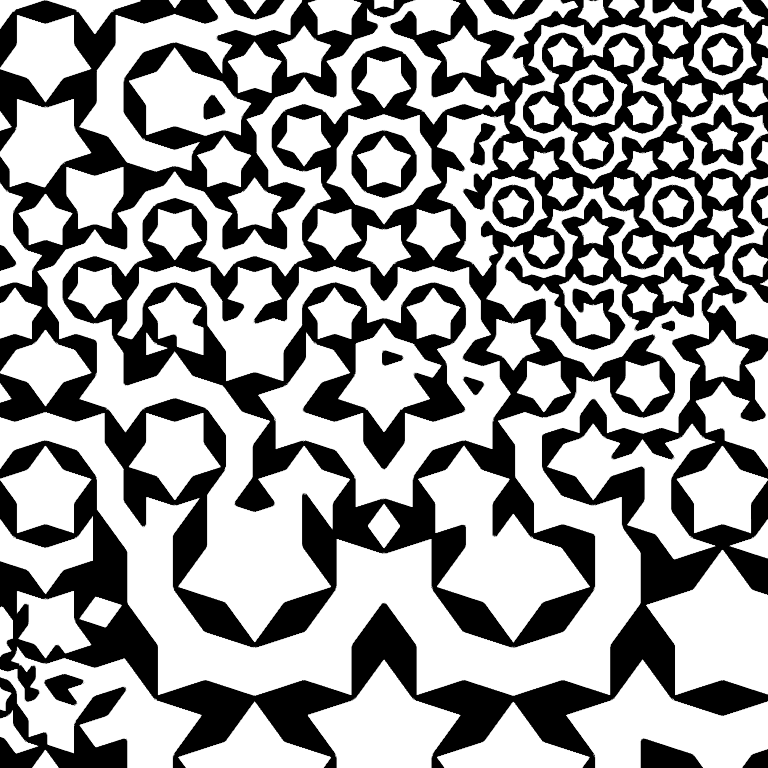
Reproduce this pattern procedurally as a Shadertoy shader.

```glsl
const float PHI = 1.6180339887;
const float SECTOR = 0.6283185307;      // 36 degrees
const float GOLDEN_ANGLE = 2.3999632;
const float WHEEL_RADIUS = 0.75;
const int MIN_LEVEL = 5;
const int MAX_LEVEL = 9;
const int SAMPLES = 44;
const float BRUSH = 0.0036;             // radius of the edge-thickening disk
const vec2 INK_RANGE = vec2(0.81, 0.99);
const vec3 INK = vec3(0.0);
const vec3 PAPER = vec3(1.0);

// Detail regions: centre x, centre y, reach, added levels
const vec4 FINE_UPPER_RIGHT = vec4(0.853, 0.785, 0.247, 1.25);
const vec4 FINE_RIGHT = vec4(0.833, 0.44, 0.169, 0.55);
const vec4 FINE_TOP = vec4(0.5, 0.993, 0.055, 0.6);
const vec4 FINE_CORNER = vec4(0.0, 0.115, 0.117, 3.0);
const vec4 COARSE_UPPER_LEFT = vec4(0.124, 0.915, 0.208, -0.95);
const vec4 COARSE_LEFT = vec4(0.331, 0.551, 0.065, -0.25);

// Half rhomb: apex a, base b-c
struct Tile { bool thin; vec2 a; vec2 b; vec2 c; };

float cross2(vec2 u, vec2 v) { return u.x * v.y - u.y * v.x; }

bool sameSide(vec2 p, vec2 target, vec2 from, vec2 to) {
    vec2 along = to - from;
    return cross2(along, p - from) * cross2(along, target - from) > 0.0;
}

float bump(vec2 p, vec4 region) {
    vec2 d = (p - region.xy) / region.z;
    return region.w * exp(-dot(d, d));
}

// Wanted subdivision level at a place
float detail(vec2 p) {
    float level = clamp(5.5 + 4.5 * (p.y - 0.323), 5.0, 7.0);
    return level + bump(p, FINE_UPPER_RIGHT) + bump(p, FINE_RIGHT)
        + bump(p, FINE_TOP) + bump(p, FINE_CORNER)
        + bump(p, COARSE_UPPER_LEFT) + bump(p, COARSE_LEFT);
}

vec2 spoke(float index) {
    float angle = (index + 0.5) * SECTOR;
    return WHEEL_RADIUS * vec2(cos(angle), sin(angle));
}

// One of the ten mirrored triangles around the centre
Tile wheelTile(vec2 p) {
    float index = floor(atan(p.y, p.x) / SECTOR - 0.5);
    vec2 first = spoke(index), second = spoke(index + 1.0);
    bool even = mod(index, 2.0) < 0.5;
    return Tile(true, vec2(0.0), even ? second : first, even ? first : second);
}

// Penrose subdivision, keeping the child that holds p
Tile subdivide(Tile t, vec2 p) {
    if (t.thin) {
        vec2 cut = mix(t.a, t.b, 1.0 / PHI);
        if (sameSide(p, t.b, cut, t.c)) return Tile(true, t.c, cut, t.b);
        return Tile(false, cut, t.c, t.a);
    }
    vec2 sideCut = mix(t.b, t.a, 1.0 / PHI);
    vec2 baseCut = mix(t.b, t.c, 1.0 / PHI);
    if (sameSide(p, t.c, baseCut, t.a)) return Tile(false, baseCut, t.c, t.a);
    if (sameSide(p, t.b, sideCut, baseCut)) return Tile(false, sideCut, baseCut, t.b);
    return Tile(true, baseCut, sideCut, t.a);
}

// 1 on thick rhombs, 0 on thin ones
float thickRhomb(vec2 p) {
    Tile t = wheelTile(p);
    for (int level = 0; level < MAX_LEVEL; level++) {
        if (level >= MIN_LEVEL) {
            vec2 middle = (t.a + t.b + t.c) / 3.0;
            if (float(level) + 0.5 >= detail(middle + 0.5)) break;
        }
        t = subdivide(t, p);
    }
    return t.thin ? 0.0 : 1.0;
}

void mainImage(out vec4 fragColor, in vec2 fragCoord) {
    vec2 p = (fragCoord - 0.5 * iResolution.xy) / min(iResolution.x, iResolution.y);

    // Disk coverage thickens, rounds and smooths the black edges
    float coverage = 0.0;
    for (int i = 0; i < SAMPLES; i++) {
        float k = float(i) + 0.5;
        float angle = k * GOLDEN_ANGLE;
        float radius = BRUSH * sqrt(k / float(SAMPLES));
        coverage += thickRhomb(p + radius * vec2(cos(angle), sin(angle)));
    }
    coverage /= float(SAMPLES);

    fragColor = vec4(mix(INK, PAPER, smoothstep(INK_RANGE.x, INK_RANGE.y, coverage)), 1.0);
}
```
